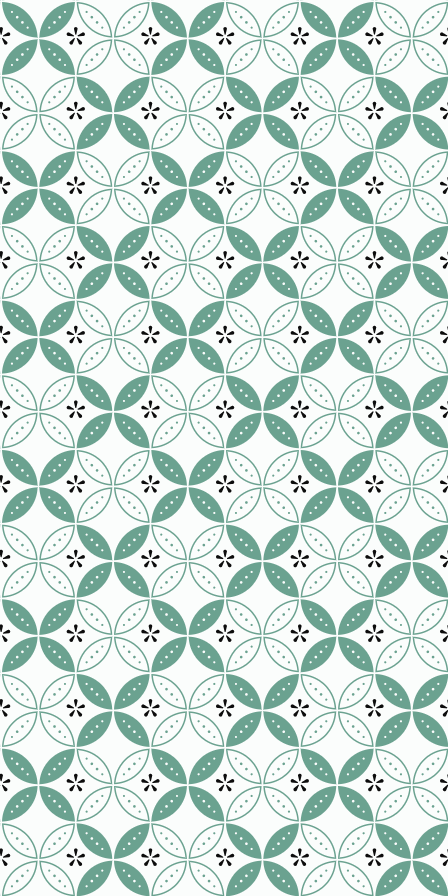
Reproduce this pattern procedurally as a Shadertoy shader.

```glsl
const vec3 WHITE = vec3(0.985, 0.992, 0.99);
const vec3 GREEN = vec3(0.42, 0.635, 0.565);
const vec3 BLACK = vec3(0.05);

const float TILES_ACROSS = 6.0;
const vec2 TILE_SHIFT = vec2(0.015, -0.015);
const float LEAF_INSET = 0.012;
const float OUTLINE_WIDTH = 0.02;
const float DOT_COUNT = 4.0;
const float DOT_STEP = 0.07;
const float DOT_RADIUS = 0.019;
const float DOT_SHRINK = 0.05;     // outer dots are smaller
const float FLOWER_PETALS = 5.0;
const float FLOWER_LIFT = 0.025;
const float PETAL_START = 0.035;
const float PETAL_LENGTH = 0.068;
const vec2 PETAL_RADII = vec2(0.008, 0.024);
const float TAU = 6.2831853;

// Lens between two arcs, along the diagonal of a quarter tile
float leafDistance(vec2 q) {
    float arcs = max(length(q - vec2(0.5, 0.0)), length(q - vec2(0.0, 0.5)));
    return arcs - 0.5 + LEAF_INSET;
}

// Row of dots along the spine of the leaf
float dotsDistance(vec2 q) {
    float d = 1.0;
    for (float i = 0.0; i < DOT_COUNT; i++) {
        float offset = (i - 0.5 * (DOT_COUNT - 1.0)) * DOT_STEP;
        float radius = DOT_RADIUS - DOT_SHRINK * abs(offset);
        d = min(d, length(q - vec2(0.25 + offset)) - radius);
    }
    return d;
}

// Tapered petals folded around the centre, one pointing up
float flowerDistance(vec2 p) {
    float sector = TAU / FLOWER_PETALS;
    float angle = atan(p.x, p.y);
    angle -= sector * floor(angle / sector + 0.5);
    vec2 q = length(p) * vec2(sin(angle), cos(angle));
    q.y -= PETAL_START;
    float along = clamp(q.y / PETAL_LENGTH, 0.0, 1.0);
    return length(q - vec2(0.0, along * PETAL_LENGTH))
         - mix(PETAL_RADII.x, PETAL_RADII.y, along);
}

float coverage(float d, float pixel) {
    return clamp(0.5 - d / pixel, 0.0, 1.0);
}

void mainImage(out vec4 fragColor, in vec2 fragCoord) {
    float pixel = TILES_ACROSS / iResolution.x;
    vec2 grid = fragCoord * pixel - TILE_SHIFT;
    vec2 tile = floor(grid);
    vec2 p = fract(grid) - 0.5;
    vec2 q = abs(p);

    // Filled and outlined tiles alternate like a checkerboard
    float filled = mod(tile.x + tile.y, 2.0);
    float leaf = leafDistance(q);
    float outline = max(leaf, -leaf - OUTLINE_WIDTH);
    float body = coverage(mix(outline, leaf, filled), pixel);
    vec3 color = mix(WHITE, GREEN, body);

    // Dots contrast with their leaf
    vec3 dotColor = mix(GREEN, WHITE, filled);
    color = mix(color, dotColor, coverage(dotsDistance(q), pixel));

    // Flowers sit on the vertical tile edges
    vec2 f = vec2(fract(grid.x + 0.5) - 0.5, p.y - FLOWER_LIFT);
    color = mix(color, BLACK, coverage(flowerDistance(f), pixel));

    fragColor = vec4(color, 1.0);
}
```
